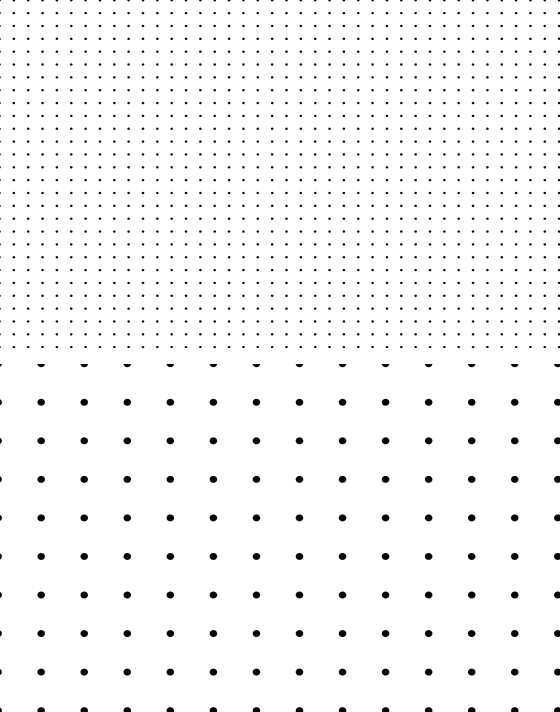
Top, the full canvas; bottom, a detail of the centre.
This pattern is drawn by a Shadertoy shader. Its source:

```glsl
// Regular grid of small black dots on a white ground.
#define PITCH vec2(0.025625, 0.03692)       // dot spacing, as a share of width and height
#define FIRST_DOT vec2(-0.0009, 0.0008)     // first dot, measured from the top left
#define DOT_RADII vec2(0.00222, 0.00205)    // dot half-size, as a share of width
#define PAPER vec3(1.0)
#define INK vec3(0.015)

// Approximate signed distance to an ellipse that is nearly round
float ellipseDistance(vec2 p, vec2 radii) {
    return (length(p / radii) - 1.0) * min(radii.x, radii.y);
}

// Offset from the nearest dot centre, in units of canvas width
vec2 nearestDotOffset(vec2 uv) {
    vec2 cell = (uv - FIRST_DOT) / PITCH;
    vec2 offset = (fract(cell + 0.5) - 0.5) * PITCH;
    return offset * vec2(1.0, iResolution.y / iResolution.x);
}

void mainImage(out vec4 fragColor, in vec2 fragCoord) {
    vec2 uv = fragCoord / iResolution.xy;
    uv.y = 1.0 - uv.y;

    // Edge coverage over about one pixel
    float dist = ellipseDistance(nearestDotOffset(uv), DOT_RADII);
    float coverage = clamp(0.5 - dist * iResolution.x, 0.0, 1.0);

    fragColor = vec4(mix(PAPER, INK, coverage), 1.0);
}
```
